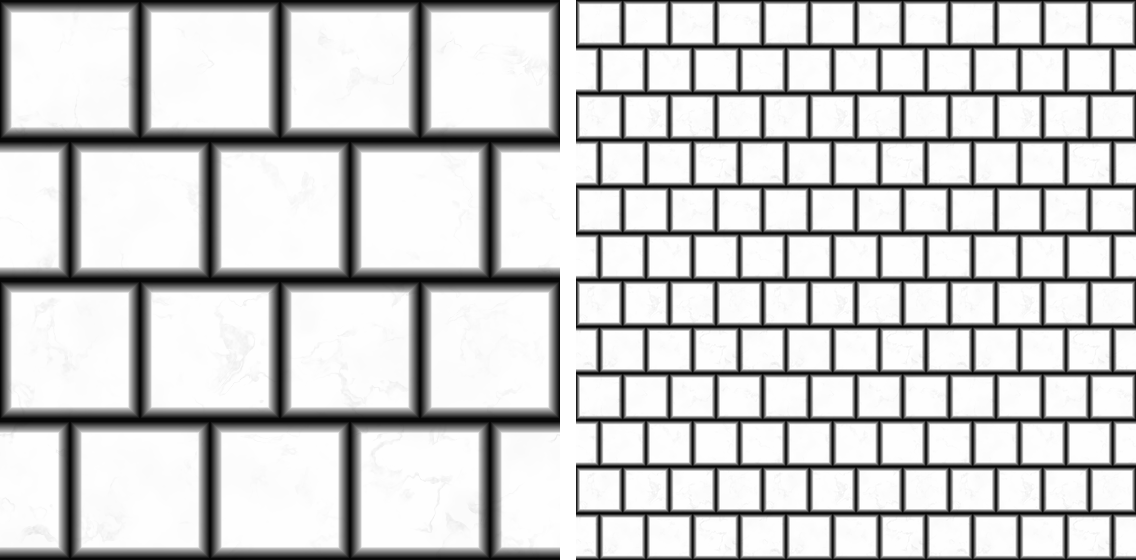
Left: one tile. Right: repeated 3 by 3.
A three.js fragment shader for this texture map:

```glsl
varying vec2 vUv;

#define TILES 4.0
#define BEVEL_WIDTH 0.083
#define GROUT_HALF vec2(0.004, 0.012)
#define GROUT_SHADE 0.03
#define RIM_SHADE 0.88
#define FACE_SHADE 0.995
#define VEIN_SCALE 3.0
#define VEIN_DEPTH 0.055
#define CLOUD_DEPTH 0.012

float hash(vec2 p) {
  vec3 q = fract(vec3(p.xyx) * 0.1031);
  q += dot(q, q.yzx + 33.33);
  return fract((q.x + q.y) * q.z);
}

float valueNoise(vec2 p) {
  vec2 cell = floor(p);
  vec2 f = fract(p);
  f = f * f * (3.0 - 2.0 * f);
  float low = mix(hash(cell), hash(cell + vec2(1.0, 0.0)), f.x);
  float high = mix(hash(cell + vec2(0.0, 1.0)), hash(cell + vec2(1.0)), f.x);
  return mix(low, high, f.y);
}

float fbm(vec2 p) {
  float sum = 0.0;
  float amplitude = 0.5;
  for (int i = 0; i < 5; i++) {
    sum += amplitude * valueNoise(p);
    p = mat2(1.6, 1.2, -1.2, 1.6) * p + 7.3;
    amplitude *= 0.5;
  }
  return sum;
}

// Faint broken veins and clouding, as an amount to darken
float marble(vec2 p, float strength) {
  vec2 warp = vec2(fbm(p + 3.1), fbm(p + 17.7)) - 0.5;
  float ridge = abs(fbm(p + 1.8 * warp + 9.2) - 0.48);
  float vein = 1.0 - smoothstep(0.0, 0.045, ridge);
  float patches = smoothstep(0.42, 0.7, fbm(p * 1.3 + 41.0));
  float grain = 0.5 + 0.7 * valueNoise(p * 22.0);
  float cloud = smoothstep(0.45, 0.75, fbm(p + 63.0));
  return strength * (VEIN_DEPTH * vein * patches * grain + CLOUD_DEPTH * cloud);
}

void main() {
  // Running bond: even rows shift by half a tile
  vec2 grid = vUv * TILES;
  float row = mod(floor(grid.y), TILES);
  grid.x += 0.5 * (1.0 - mod(row, 2.0));
  vec2 tile = vec2(mod(floor(grid.x), TILES), row);
  vec2 local = fract(grid);

  // Mitred bevel rising from the grout to the face
  vec2 inset = min(local, 1.0 - local) - GROUT_HALF;
  float rise = clamp(min(inset.x, inset.y) / BEVEL_WIDTH, 0.0, 1.0);
  float shade = mix(GROUT_SHADE, RIM_SHADE, rise);
  shade = mix(shade, FACE_SHADE, smoothstep(0.88, 1.0, rise));

  // Each tile has its own piece of stone
  vec2 offset = 50.0 * vec2(hash(tile + 5.0), hash(tile + 23.0));
  float strength = mix(0.5, 1.2, hash(tile + 71.0));
  shade *= 1.0 - marble(local * VEIN_SCALE + offset, strength);

  gl_FragColor = vec4(vec3(shade), 1.0);
}
```
